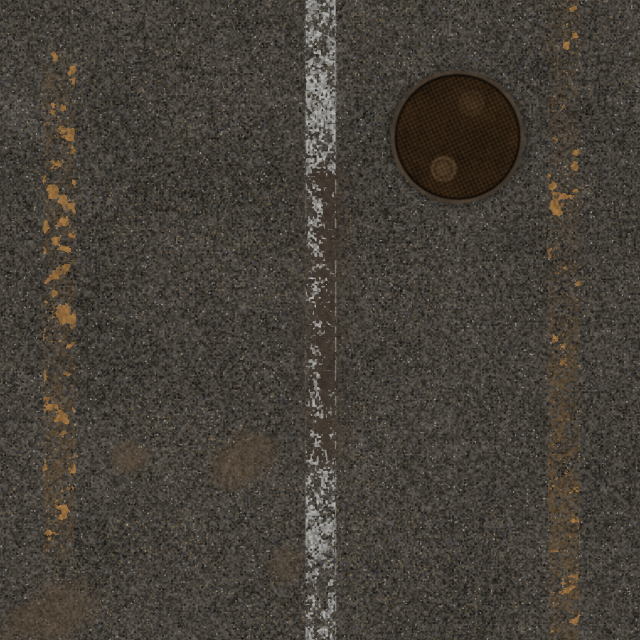
This texture is drawn by a Shadertoy shader. Its source:

```glsl
#define ASPHALT vec3(0.262, 0.246, 0.222)
#define WHITE_PAINT vec3(0.66, 0.66, 0.65)
#define YELLOW_PAINT vec3(0.62, 0.45, 0.25)
#define DIRT vec3(0.245, 0.205, 0.17)
#define STAIN vec3(0.37, 0.30, 0.225)
#define IRON vec3(0.165, 0.115, 0.065)
#define COVER_POS vec2(0.715, 0.786)
#define COVER_RADIUS 0.0975
#define GRAIN_SCALE 380.0
#define GRAIN_CONTRAST 0.27

float hash(vec2 p) {
    vec3 q = fract(p.xyx * 0.1031);
    q += dot(q, q.yzx + 33.33);
    return fract((q.x + q.y) * q.z);
}

float noise(vec2 p) {
    vec2 i = floor(p), f = fract(p);
    f = f * f * (3.0 - 2.0 * f);
    return mix(mix(hash(i), hash(i + vec2(1, 0)), f.x),
               mix(hash(i + vec2(0, 1)), hash(i + 1.0), f.x), f.y);
}

float fbm(vec2 p) {
    float sum = 0.0, amp = 0.516;
    for (int i = 0; i < 5; i++) {
        sum += amp * noise(p);
        p = mat2(1.6, 1.2, -1.2, 1.6) * p + 17.3;
        amp *= 0.5;
    }
    return sum;
}

// Soft bump of 1 at c, falling off over width w
float bump(float x, float c, float w) {
    float d = (x - c) / w;
    return exp(-d * d);
}

float band(float x, float lo, float hi, float soft) {
    return smoothstep(lo - soft, lo + soft, x) * (1.0 - smoothstep(hi - soft, hi + soft, x));
}

// Noisy tilted ellipse
float blotch(vec2 p, vec2 c, vec2 size, float tilt) {
    vec2 d = mat2(cos(tilt), -sin(tilt), sin(tilt), cos(tilt)) * (p - c) / size;
    return 1.0 - smoothstep(0.55, 1.2, length(d) + 0.7 * (fbm(p * 30.0) - 0.5));
}

// Small stones of random brightness, one per cell
float specks(vec2 q, float density) {
    vec2 id = floor(q);
    vec2 c = 0.3 + 0.4 * vec2(hash(id + 3.1), hash(id + 8.7));
    float spot = 1.0 - smoothstep(0.2, 0.55, length(fract(q) - c));
    return spot * step(1.0 - density, hash(id + 41.0)) * (0.4 + 0.6 * hash(id + 5.0));
}

vec3 asphalt(vec2 p) {
    float grain = 0.65 * noise(p * GRAIN_SCALE) + 0.35 * noise(p * GRAIN_SCALE * 0.47 + 9.0) - 0.5;
    vec3 col = ASPHALT * (0.87 + 0.26 * fbm(p * 7.0)) + GRAIN_CONTRAST * grain * vec3(1, 0.96, 0.9);
    float warm = smoothstep(0.4, 0.65, fbm(p * 9.0 + 31.0));
    col += specks(p * 240.0 + 90.0, 0.12) * (0.3 + 0.7 * warm) * vec3(0.15, 0.1, 0.03);
    col += specks(p * 270.0, 0.04) * 0.25;
    col += specks(p * 230.0 + 170.0, 0.015) * vec3(-0.02, 0.01, 0.12);
    return col * (1.0 - 0.5 * specks(p * 210.0 + 30.0, 0.16));
}

vec3 whiteLine(vec3 col, vec2 p) {
    float y = p.y, x = p.x - 0.501;
    // Brown smear along the bare stretch
    float smear = band(y, 0.27, 0.75, 0.025) * bump(x, 0.005, 0.022 + 0.014 * fbm(p * 25.0));
    col = mix(col, DIRT * (0.8 + 0.4 * fbm(p * 90.0)), 0.8 * smear);
    // Paint cover along the line
    float strip = band(x, -0.0235, 0.0235, 0.0012);
    float core = bump(x, -0.007, 0.013);
    float cover = 0.03 + 0.14 * band(y, 0.74, 0.91, 0.02) + 0.1 * bump(y, 1.0, 0.05)
        + 0.12 * bump(y, 0.0, 0.045) + 0.12 * bump(y, 0.18, 0.035) + 0.07 * bump(y, 0.26, 0.025)
        + band(y, 0.3, 0.73, 0.015) * (0.2 * core - 0.15) + 0.14 * core * bump(y, 0.66, 0.03);
    float wear = 0.6 * fbm(p * vec2(95, 75)) + 0.4 * noise(p * 290.0);
    float paint = strip * smoothstep(0.53, 0.7, wear + cover);
    float edge = bump(abs(x), 0.0235, 0.0013) * step(0.5, noise(vec2(x * 60.0, y * 130.0)));
    paint = max(paint, edge * (x > 0.0 ? 0.65 : 0.23));
    col *= 1.0 + 0.06 * strip * (1.0 - smear);
    return mix(col, WHITE_PAINT * (0.7 + 0.5 * noise(p * 310.0)), 0.85 * paint);
}

// Worn yellow line: faint dust across the strip plus solid chips
vec3 yellowLine(vec3 col, vec2 p, float x, float chips, float dust) {
    float strip = band(p.x + 0.004 * (noise(p * 120.0) - 0.5), x - 0.0245, x + 0.0245, 0.0015);
    float chip = strip * smoothstep(0.64, 0.7, fbm(p * vec2(60, 72) + 5.0) + 0.2 * chips);
    float powder = dust * smoothstep(0.32, 0.72, 0.5 * fbm(p * 55.0) + 0.5 * noise(p * 270.0));
    col = mix(col, YELLOW_PAINT * 0.72, 0.55 * strip * powder);
    return mix(col, YELLOW_PAINT * (0.8 + 0.35 * noise(p * 240.0)), 0.88 * chip);
}

vec3 manhole(vec3 col, vec2 p) {
    vec2 d = p - COVER_POS;
    float r = length(d) - COVER_RADIUS, rust = fbm(p * 28.0);
    vec2 weave = sin(mat2(0.94, 0.34, -0.34, 0.94) * d * 720.0);
    vec3 iron = IRON * (0.5 + 0.65 * rust + 0.3 * weave.x * weave.y + 0.3 * noise(p * 330.0));
    // Two bolts, the lower one paler
    for (float low = 0.0; low < 2.0; low++) {
        float b = length(d - mix(vec2(0.022, 0.053), vec2(-0.022, -0.05), low));
        float worn = 1.0 - smoothstep(0.01, 0.025, b + 0.012 * (rust - 0.5));
        float ring = bump(b, 0.018, 0.0025) - 0.6 * bump(b, 0.013, 0.002);
        iron += (0.06 * worn * (1.0 + low) + ring * (0.03 + 0.05 * low)) * vec3(1, 0.84, 0.63);
    }
    vec3 rim = vec3(0.285, 0.235, 0.185) * (0.75 + 0.5 * fbm(p * 80.0));
    col = mix(col, rim, 0.9 * (1.0 - smoothstep(0.005, 0.009, r)));
    col = mix(col, iron, 1.0 - smoothstep(-0.0015, 0.0015, r));
    return col * (1.0 - 0.55 * bump(r, -0.001, 0.0025) - 0.2 * bump(r, 0.01, 0.004));
}

void mainImage(out vec4 fragColor, in vec2 fragCoord) {
    vec2 p = fragCoord / iResolution.xy;
    vec3 col = asphalt(p);
    // Dusty stains and pale haze
    float stain = 0.5 * blotch(p, vec2(0.202, 0.286), vec2(0.03, 0.026), 0.5)
        + 0.5 * blotch(p, vec2(0.375, 0.28), vec2(0.06, 0.041), 0.7)
        + 0.38 * blotch(p, vec2(0.443, 0.112), vec2(0.036, 0.03), 0.5)
        + 0.48 * blotch(p, vec2(0.08, 0.04), vec2(0.09, 0.05), 0.4);
    col = mix(col, STAIN * (0.8 + 0.3 * noise(p * 200.0)), stain);
    col += 0.025 * blotch(p, vec2(0.035, 0.82), vec2(0.05, 0.04), -0.6);
    // Heights of the heavier yellow remnants, left and right
    vec2 rows[8] = vec2[](vec2(0.909, 0.954), vec2(0.785, 0.919), vec2(0.74, 0.824), vec2(0.687, 0.723),
        vec2(0.632, 0.677), vec2(0.57, 0.573), vec2(0.508, 0.46), vec2(0.335, 0.323));
    vec2 chips = vec2(0.8 * bump(p.y, 0.406, 0.014), 0);
    for (int i = 0; i < 8; i++) chips += vec2(bump(p.y, rows[i].x, 0.015), bump(p.y, rows[i].y, 0.011));
    chips *= vec2(bump(p.x, 0.098, 0.026), 1.2 * bump(p.x, p.y > 0.9 ? 0.887 : 0.869, 0.014));
    float span = band(p.y, 0.13, 0.92, 0.02);
    col = yellowLine(col, p, 0.093, chips.x - 1.5 + 1.5 * span, span * (0.45 + 0.3 * bump(p.y, 0.3, 0.15)));
    col = yellowLine(col, p, 0.881, chips.y - 0.25, 0.9 - 0.5 * smoothstep(0.35, 0.6, p.y));
    col = manhole(whiteLine(col, p), p);
    fragColor = vec4(clamp(col, 0.0, 1.0), 1.0);
}
```
